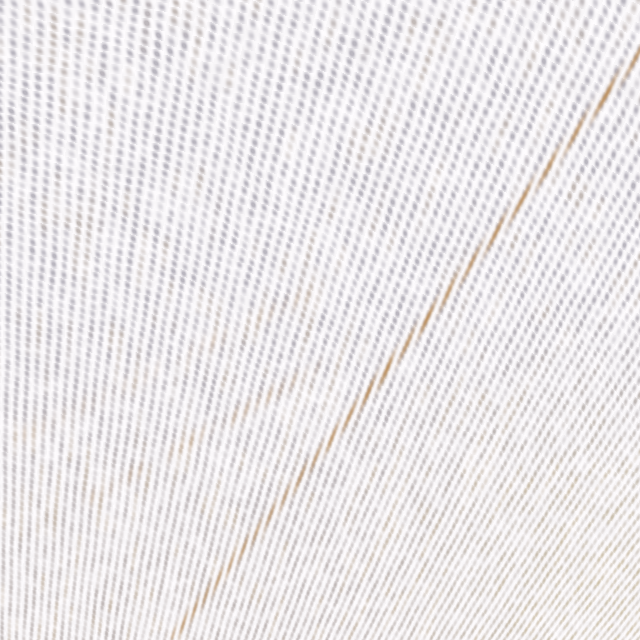
Reproduce this texture procedurally as a WebGL 1 fragment shader.

```glsl
precision highp float;
// Fine white rib knit fanning out from below, with tan creases in its grooves.

uniform vec2 u_resolution;

const vec2 FAN_CENTRE = vec2(-0.02, -1.2);  // where all ribs converge
const float RIB_DENSITY = 104.0;            // about 47 ribs on top, 87 at the bottom
const float ROW_DENSITY = 150.0;            // stitch rows per unit of log radius
const float ROW_STAGGER = 0.3;              // row shift from one rib to the next
const float ROW_JITTER = 0.4;               // random row shift of each rib
const float GROOVE_WIDTH = 0.25;            // in rib widths
const float STITCH_SLANT = 0.3;             // sideways lean of a stitch, in rib widths
const float WOBBLE = 0.07;                  // rib waviness, in rib widths
const float GRAIN = 0.03;                   // brightness spread of the yarn

const vec3 YARN = vec3(1.0, 0.992, 1.0);
const vec3 GROOVE_COOL = vec3(0.725, 0.712, 0.75);
const vec3 GROOVE_TAN = vec3(0.79, 0.74, 0.69);
const vec3 GROOVE_YELLOW = vec3(0.83, 0.78, 0.66);
const vec3 CREASE = vec3(0.74, 0.57, 0.38);

float hash(vec2 p) {
  p = fract(p * vec2(0.1031, 0.1137));
  p += dot(p, p.yx + 33.33);
  return fract((p.x + p.y) * p.x * 7.13);
}

// Random value per rib that changes smoothly along it
float ribNoise(float rib, float t) {
  float cell = floor(t);
  float f = t - cell;
  f = f * f * (3.0 - 2.0 * f);
  vec2 id = vec2(rib + 200.0, cell + 300.0);
  return mix(hash(id), hash(id + vec2(0.0, 1.0)), f);
}

// Layered sines, roughly -1 to 1
float waves(vec2 p) {
  return (sin(p.x + 1.7 * sin(p.y * 0.8))
        + sin(p.y * 1.3 - p.x * 0.6 + 2.0)
        + sin(p.x * 2.1 + p.y * 1.9 + 4.0 + sin(p.x * 1.4))) / 3.0;
}

// Soft band around a segment, fading with distance
float creaseBand(vec2 p, vec2 a, vec2 b, float width) {
  vec2 along = b - a;
  float t = clamp(dot(p - a, along) / dot(along, along), 0.0, 1.0);
  float d = length(p - a - along * t) / width;
  return exp(-d * d);
}

void main() {
  vec2 p = gl_FragCoord.xy / u_resolution;

  // Fan coordinates: ribs by slope, rows by radius
  vec2 q = p - FAN_CENTRE;
  float radius = length(q);
  float ribs = RIB_DENSITY * q.x / q.y + WOBBLE * waves(p * vec2(37.0, 29.0));
  float ribId = floor(ribs + 0.5);
  float across = ribs - ribId;
  float ribRandom = hash(vec2(ribId + 57.0, 91.0));
  float rows = ROW_DENSITY * log(radius) + ROW_STAGGER * ribId
             + ROW_JITTER * ribRandom + 0.35 * waves(p * 23.0 + 5.0);
  float rowId = floor(rows);
  float along = rows - rowId - 0.5;
  float variation = ribNoise(ribId, rows);

  // Stitches grow clear towards the top and blend into lines below
  float rowPixels = radius / ROW_DENSITY * u_resolution.y;
  float clarity = mix(0.25, 0.8, smoothstep(0.1, 0.85, p.y + 0.2 * p.x))
                * smoothstep(2.0, 4.0, rowPixels);

  // Slanted groove marks, joined along the rib, flat in the middle with firm sides
  float offset = (across + STITCH_SLANT * along * clarity) / GROOVE_WIDTH;
  float groove = exp(-pow(abs(offset) + 0.001, 2.5));
  float stitch = 0.5 + 0.5 * cos(6.28318 * along);
  float mottling = waves(p * vec2(31.0, 23.0) + 1.0);
  float depth = mix(0.7, 0.25 + 0.75 * stitch, clarity);
  depth *= 0.5 + 0.85 * variation + 0.12 * mottling;

  // Groove tint: tan at the lower left, yellow at the lower right, flecks elsewhere
  float low = 1.0 - smoothstep(0.0, 0.6, p.y);
  float fleck = smoothstep(0.6, 0.95, ribNoise(ribId + 37.0, rows * 0.22));
  float tanAmount = clamp(0.5 * low + 0.6 * fleck, 0.0, 1.0);
  float yellowAmount = low * smoothstep(0.5, 1.0, p.x) * (0.2 + 0.6 * variation);
  vec3 grooveColour = mix(GROOVE_COOL, GROOVE_TAN, tanAmount);
  grooveColour = mix(grooveColour, GROOVE_YELLOW, yellowAmount);

  // One strong crease and two faint patchy ones, broken up by the ribs
  float strong = creaseBand(p, vec2(0.27, 0.005), vec2(1.02, 0.943), 0.0075);
  strong *= 0.45 + 0.3 * smoothstep(0.3, 0.65, p.x) + 0.25 * ribRandom;
  float faint = creaseBand(p, vec2(0.14, 0.22), vec2(0.52, 0.44), 0.012)
              + 0.5 * creaseBand(p, vec2(0.04, 0.32), vec2(0.48, 0.54), 0.014);
  faint *= 0.55 * ribRandom * (0.7 + 0.3 * waves(p * 30.0));
  float crease = clamp(strong + faint, 0.0, 1.0);
  float line = across / GROOVE_WIDTH;
  float creaseGroove = exp(-line * line);

  // Yarn with a faint grain, then grooves and creases
  vec3 colour = YARN - GRAIN * ribNoise(ribId + 71.0, rows * 1.5);
  colour = mix(colour, grooveColour, clamp(groove * depth, 0.0, 1.0));
  colour = mix(colour, CREASE, crease * creaseGroove);
  gl_FragColor = vec4(clamp(colour, 0.0, 1.0), 1.0);
}
```
